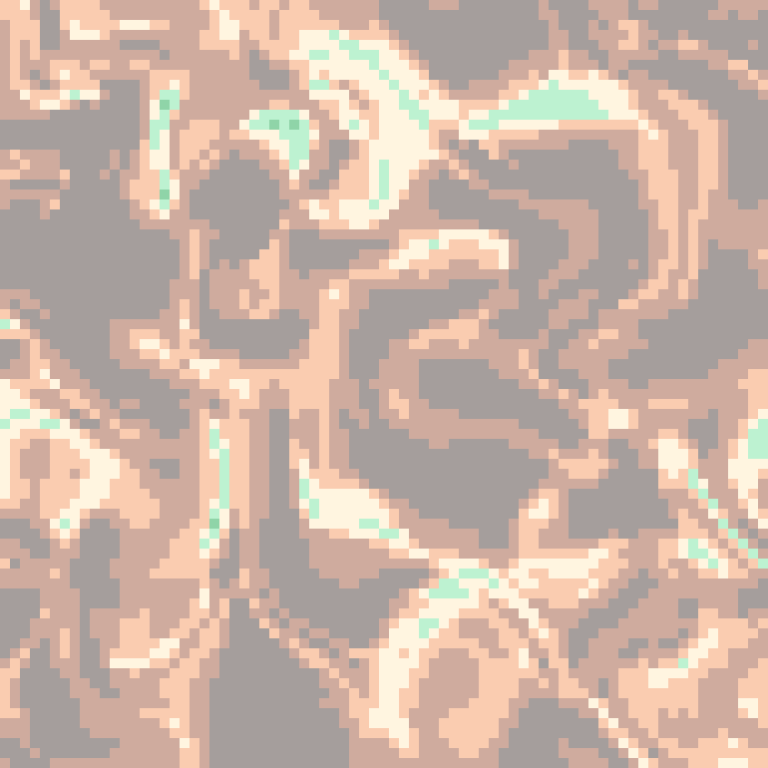
Reproduce this texture procedurally as a Shadertoy shader.

```glsl
// Blocky mosaic of warped, branching streaks in grey, clay, peach, cream and mint.

const float CELLS = 77.0;                         // mosaic cells per canvas side

// Swirling distortion that pulls the noise into filaments
const float WARP_SCALE = 7.0;
const float WARP_AMOUNT = 0.27;
const vec2 GRAIN_DIR = vec2(0.53, -0.848);        // prevailing streak direction
const vec2 GRAIN_SCALE = vec2(0.75, 1.2);         // along and across the streaks

// Frequency and weight of each layer; squared weights sum to about one
const float RIDGE_SCALE = 9.5, RIDGE_WEIGHT = 0.62;
const float BROAD_SCALE = 9.0, BROAD_WEIGHT = 0.52;
const float MID_SCALE = 18.0, MID_WEIGHT = 0.51;
const float FINE_SCALE = 36.0, FINE_WEIGHT = 0.31;

// Spread of the value noise, used to bring layers to unit deviation
const float NOISE_DEV = 0.2145;
const float RIDGE_MEAN = 0.175, RIDGE_DEV = 0.124;

// Heights where each colour begins
const float CLAY_FROM = -0.45;
const float PEACH_FROM = 0.52;
const float CREAM_FROM = 1.16;
const float MINT_FROM = 1.81;
const float GREEN_FROM = 2.50;

const vec3 GREY = vec3(0.647, 0.620, 0.612);
const vec3 CLAY = vec3(0.812, 0.670, 0.620);
const vec3 PEACH = vec3(0.980, 0.800, 0.690);
const vec3 CREAM = vec3(1.000, 0.960, 0.880);
const vec3 MINT = vec3(0.740, 0.950, 0.820);
const vec3 GREEN = vec3(0.560, 0.830, 0.660);

float hash(vec2 p) {
    return fract(sin(dot(p, vec2(127.1, 311.7))) * 43758.5453);
}

// Smooth value noise centred on zero
float noise(vec2 p) {
    vec2 i = floor(p);
    vec2 f = fract(p);
    f = f * f * (3.0 - 2.0 * f);
    float low = mix(hash(i), hash(i + vec2(1.0, 0.0)), f.x);
    float high = mix(hash(i + vec2(0.0, 1.0)), hash(i + vec2(1.0, 1.0)), f.x);
    return mix(low, high, f.y) - 0.5;
}

// Bend space, then turn and stretch it along the grain
vec2 warp(vec2 p) {
    vec2 q = p * WARP_SCALE;
    p += WARP_AMOUNT * vec2(noise(q + 17.3), noise(q + 61.8));
    vec2 across = vec2(-GRAIN_DIR.y, GRAIN_DIR.x);
    return vec2(dot(p, GRAIN_DIR), dot(p, across)) * GRAIN_SCALE;
}

// Bright crests over broad patches, roughened by finer layers
float height(vec2 uv) {
    vec2 p = warp(uv);
    float ridge = (RIDGE_MEAN - abs(noise(p * RIDGE_SCALE + 31.7))) / RIDGE_DEV;
    float broad = noise(p * BROAD_SCALE + 83.1) / NOISE_DEV;
    float mid = noise(p * MID_SCALE + 47.9) / NOISE_DEV;
    float fine = noise(p * FINE_SCALE + 9.4) / NOISE_DEV;
    return ridge * RIDGE_WEIGHT + broad * BROAD_WEIGHT
         + mid * MID_WEIGHT + fine * FINE_WEIGHT;
}

vec3 palette(float h) {
    vec3 color = mix(GREY, CLAY, step(CLAY_FROM, h));
    color = mix(color, PEACH, step(PEACH_FROM, h));
    color = mix(color, CREAM, step(CREAM_FROM, h));
    color = mix(color, MINT, step(MINT_FROM, h));
    return mix(color, GREEN, step(GREEN_FROM, h));
}

void mainImage(out vec4 fragColor, in vec2 fragCoord) {
    float side = min(iResolution.x, iResolution.y);
    vec2 grid = fragCoord / side * CELLS - 0.5;
    vec2 base = floor(grid);

    // Blend neighbouring cells over one pixel to smooth their borders
    float pixel = CELLS / side;
    vec2 blend = clamp((grid - base - 0.5) / pixel + 0.5, 0.0, 1.0);
    vec3 color = vec3(0.0);
    for (int y = 0; y < 2; y++) {
        for (int x = 0; x < 2; x++) {
            vec2 corner = vec2(float(x), float(y));
            vec2 share = mix(1.0 - blend, blend, corner);
            vec2 center = (base + corner + 0.5) / CELLS;
            color += share.x * share.y * palette(height(center));
        }
    }
    fragColor = vec4(color, 1.0);
}
```
